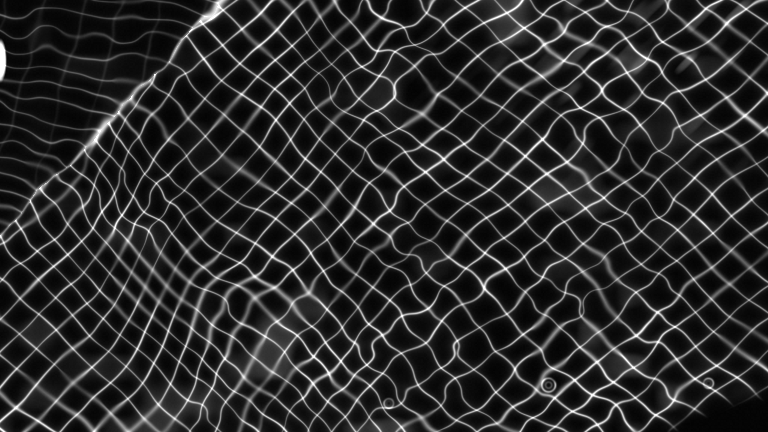
Write a Shadertoy shader that draws this texture.

```glsl
float hash(vec2 p) {
    return fract(sin(dot(p, vec2(127.1, 311.7))) * 43758.5453);
}

float noise(vec2 p) {
    vec2 i = floor(p), f = fract(p);
    f = f * f * f * (f * (f * 6.0 - 15.0) + 10.0);
    return mix(mix(hash(i), hash(i + vec2(1, 0)), f.x),
               mix(hash(i + vec2(0, 1)), hash(i + vec2(1, 1)), f.x), f.y);
}

vec2 noise2(vec2 p) {
    return vec2(noise(p), noise(p + vec2(37.3, 91.7))) - 0.5;
}

// Signed distance to the bright diagonal rim; positive in the upper left corner
float rimSide(vec2 p) {
    return (p.y - 0.455 - 1.03 * p.x) * 0.7 + 0.035 * (noise(p * 9.0) - 0.5)
         + 0.012 * (noise(p * 26.0) - 0.5);
}

// Net coordinates: each family of threads lies on the integers of one component
vec2 net(vec2 p, bool corner) {
    float ripple = 0.25 + smoothstep(0.35, 0.75, noise(p * 3.5 + 8.0))
                 + 0.7 * exp(-pow((p.x - 0.93) / 0.1, 2.0));
    vec2 q = p + noise2(p * 2.3 + 4.0) * vec2(0.05, 0.06);
    q += noise2(p * 7.0 + 15.0) * vec2(0.018, 0.028);
    q += noise2(p * vec2(16.0, 20.0)) * vec2(0.014, 0.028) * ripple;
    if (corner) return vec2((q.y + 0.16 * q.x) / 0.04, (q.x - 0.35 * q.y) / 0.1);

    // Folds squeeze the cells sideways
    q.x += 0.11 * tanh((q.x - 0.53 + 0.42 * q.y) / 0.16)
         + 0.045 * tanh((q.x - 0.76) / 0.1);
    return vec2(q.x * 10.8 + q.y * 12.6, q.x * 10.8 - q.y * 13.4);
}

void mainImage(out vec4 fragColor, in vec2 fragCoord) {
    vec2 p = fragCoord / iResolution.y;
    float pixel = 1.0 / iResolution.y;
    float side = rimSide(p);
    bool corner = side > 0.0;

    // Distance to the nearest thread of each family, wider where stretched
    vec2 uv = net(p, corner);
    vec2 dx = (net(p + vec2(0.002, 0), corner) - uv) / 0.002;
    vec2 dy = (net(p + vec2(0, 0.002), corner) - uv) / 0.002;
    vec2 slope = sqrt(dx * dx + dy * dy);
    vec2 dist = abs(fract(uv) - 0.5) / mix(slope, vec2(corner ? 24.0 : 17.0), 0.4);

    // Sharp core with a soft halo; some stretches are wide and dim
    vec2 drift = vec2(noise(p * 8.0 + 21.0), noise(p * 8.0 + 63.0)) * 0.65
               + vec2(noise(p * 21.0 + 11.0), noise(p * 21.0 + 33.0)) * 0.35;
    vec2 soft = smoothstep(0.62, 0.9, noise2(p * 10.0 + 81.0) + 0.5);
    float width = max(0.0023, 0.68 * pixel);
    vec2 core = exp(-pow(dist / (width * (0.75 + 0.6 * drift + 1.8 * soft)), vec2(2.0)));
    vec2 threads = 0.6 * core + 0.17 * exp(-dist / 0.007);
    threads *= mix(vec2(0.3), vec2(1.3), drift) * (1.0 - 0.35 * soft);
    if (corner) threads *= vec2(0.5, 0.13);

    // The net ends in darkness at the lower right
    float edge = smoothstep(-0.03, 0.04, p.y + 0.37 * (1.48 - p.x) + 0.05 * (drift.x - 0.5));
    threads *= edge;
    float light = 1.0 - (1.0 - min(threads.x, 1.0)) * (1.0 - min(threads.y, 1.0));
    light += 0.4 * threads.x * threads.y;

    // Blurred light patches and slanted streaks
    vec2 slant = vec2(p.x + p.y, p.y - p.x);
    float patches = smoothstep(0.66, 0.95, noise(p * vec2(11.0, 13.0) + 5.0));
    float haze = noise(p * 5.0 + 40.0);
    float streak = smoothstep(0.6, 1.0, noise(slant * vec2(9.0, 30.0) + 3.0));
    streak *= smoothstep(0.85, 1.5, p.x) * smoothstep(0.5, 0.85, p.y);
    light += (0.2 * patches * haze + 0.22 * streak + 0.03 * haze * haze) * edge * (corner ? 0.2 : 1.0);

    // Rim of the corner, with thick knots
    float knots = smoothstep(0.45, 0.9, noise(p * 14.0 + 70.0));
    light += (0.35 + 0.4 * knots) * exp(-pow(side / (0.0035 + 0.005 * knots), 2.0))
           + 0.1 * exp(-abs(side) / 0.012);

    // Bright glint on the left edge
    light += smoothstep(1.2, 0.8, length((p - vec2(0.0, 0.86)) / vec2(0.014, 0.045)));

    // Small bubbles along the bottom
    for (float i = 0.0; i < 3.0; i++) {
        vec2 centre = vec2(0.9 + 0.37 * i, 0.03 + 0.1 * hash(vec2(i, 4.0)));
        float radius = 0.01 + 0.011 * hash(vec2(i, 9.0));
        float r = length(p - centre);
        float glint = 0.2 + 0.5 * noise((p - centre) * 60.0 + i * 7.0);
        light += glint * exp(-pow((r - radius) / 0.0028, 2.0));
        light += 0.4 * glint * exp(-pow((r - radius * 0.45) / 0.003, 2.0));
    }

    light += 0.016 + 0.012 * (hash(floor(p * 288.0)) - 0.5);
    fragColor = vec4(vec3(clamp(light, 0.0, 1.0)), 1.0);
}
```
